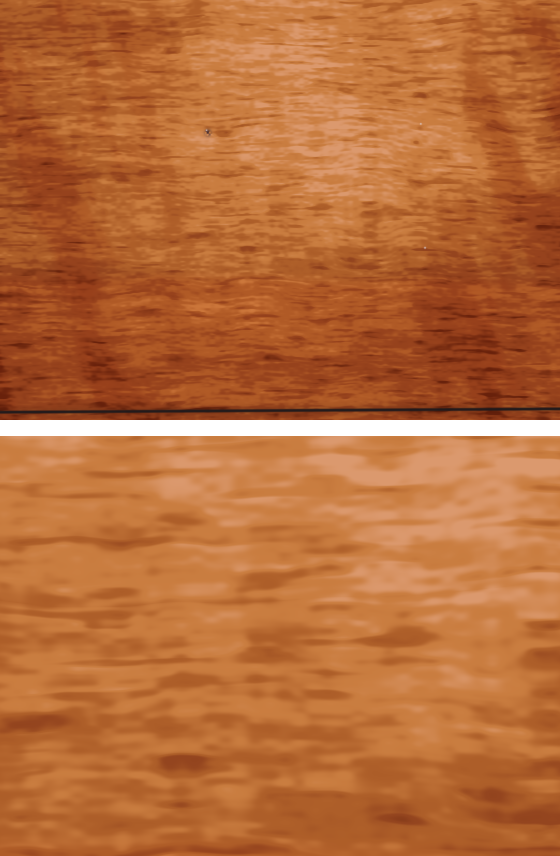
Top, the full canvas; bottom, a detail of the centre.
This texture is drawn by a WebGL 2 fragment shader. Its source:

```glsl
#version 300 es
precision highp float;

uniform vec2 u_resolution;
out vec4 fragColor;

// Wood colours, dark to pale
const vec3 SHADOW = vec3(0.40, 0.14, 0.05);
const vec3 DARK = vec3(0.58, 0.27, 0.12);
const vec3 MID = vec3(0.68, 0.37, 0.16);
const vec3 LIGHT = vec3(0.79, 0.49, 0.25);
const vec3 PALE = vec3(0.86, 0.60, 0.43);
const vec3 GROOVE = vec3(0.12, 0.10, 0.11);
const vec3 RED_TINT = vec3(1.03, 0.92, 0.87);

// Lighting, in canvas heights
const vec2 LAMP_CENTRE = vec2(0.74, 0.72);
const vec2 LAMP_SPREAD = vec2(0.64, 0.56);
const float LAMP_GAIN = 0.57;
const float AMBIENT = 0.23;
const float SHEEN_GAIN = 0.24;

// Grain: cells per canvas height along and across the fibres
const vec2 BAND_SCALE = vec2(1.3, 15.0);
const vec2 STREAK_SCALE = vec2(4.0, 58.0);
const vec2 FIBRE_SCALE = vec2(24.0, 165.0);
const vec2 PORE_SCALE = vec2(17.0, 115.0);
const vec2 FLECK_SCALE = vec2(85.0, 190.0);
const vec2 FIGURE_SCALE = vec2(11.0, 4.5);
const float GROOVE_HALF_WIDTH = 0.0032;

float hash(vec2 cell) {
    uvec2 q = uvec2(ivec2(cell)) * uvec2(1597334673u, 3812015801u);
    uint n = (q.x ^ q.y) * 1597334673u;
    n = (n ^ (n >> 15)) * 2246822519u;
    n ^= n >> 13;
    return float(n >> 8) / 16777216.0;
}

float noise(vec2 p) {
    vec2 cell = floor(p), f = fract(p);
    f = f * f * (3.0 - 2.0 * f);
    float low = mix(hash(cell), hash(cell + vec2(1, 0)), f.x);
    float high = mix(hash(cell + vec2(0, 1)), hash(cell + vec2(1, 1)), f.x);
    return mix(low, high, f.y);
}

float fbm(vec2 p) {
    float sum = 0.0, gain = 0.5;
    for (int i = 0; i < 4; i++) {
        sum += gain * noise(p);
        p = p * 2.03 + 17.0;
        gain *= 0.5;
    }
    return sum / 0.9375;
}

float spot(vec2 p, vec2 centre, vec2 radius) {
    vec2 d = (p - centre) / radius;
    return exp(-dot(d, d));
}

// Bends the fibres gently
vec2 bendFibres(vec2 p) {
    float bend = 0.040 * (noise(p * vec2(2.4, 3.0) + 5.0) - 0.5);
    bend += 0.013 * (noise(p * vec2(8.0, 13.0) + 31.0) - 0.5);
    bend += 0.004 * (noise(p * vec2(24.0, 36.0) + 73.0) - 0.5);
    return vec2(p.x, p.y + bend);
}

float grainTone(vec2 q) {
    float tone = 0.20 * (noise(q * BAND_SCALE) - 0.5);
    tone += 0.17 * (noise(q * STREAK_SCALE + 40.0) - 0.5);
    tone += 0.25 * (noise(q * FIBRE_SCALE + 90.0) - 0.5);
    tone += 0.15 * (noise(q * FLECK_SCALE + 210.0) - 0.5);
    tone -= 0.24 * smoothstep(0.62, 0.95, noise(q * PORE_SCALE + 150.0));
    return tone;
}

// Thin dark growth lines at uneven heights, fading in and out
float growthLines(vec2 q) {
    float sum = 0.0;
    for (int i = 0; i < 7; i++) {
        float k = float(i);
        float height = 0.10 + 0.125 * k + 0.07 * hash(vec2(k, 7.0));
        float d = q.y - height - 0.02 * (noise(vec2(q.x * 3.5, k * 9.0)) - 0.5);
        float fade = smoothstep(0.3, 0.75, noise(vec2(q.x * 3.0, k * 5.0 + 2.0)));
        float below = exp(-abs(d) / (d < 0.0 ? 0.003 : 0.012));
        sum += below * fade;
    }
    return sum;
}

vec3 woodRamp(float t) {
    vec3 c = mix(SHADOW, DARK, smoothstep(-0.15, 0.22, t));
    c = mix(c, MID, smoothstep(0.22, 0.46, t));
    c = mix(c, LIGHT, smoothstep(0.46, 0.72, t));
    return mix(c, PALE, smoothstep(0.72, 0.98, t));
}

void main() {
    vec2 p = gl_FragCoord.xy / u_resolution.y;
    float pixel = 1.0 / u_resolution.y;
    vec2 q = bendFibres(p);

    // Lamp pool and glossy upper edge
    float tone = AMBIENT + LAMP_GAIN * spot(p, LAMP_CENTRE, LAMP_SPREAD);
    tone += SHEEN_GAIN * smoothstep(0.68, 1.0, p.y) * spot(p, vec2(0.85, 1.0), vec2(0.52, 1.0));

    // Cross-grain figure, strongest toward the sides
    float side = smoothstep(0.15, 0.65, abs(p.x - 0.72));
    float figure = fbm(p * FIGURE_SCALE + vec2(3.0 * p.y, 12.0));
    float patches = smoothstep(0.50, 0.70, figure);
    tone += (0.5 - figure) * mix(0.22, 0.42, side) - 0.07 * patches;

    tone += grainTone(q) - 0.16 * growthLines(q);
    float lower = 1.0 - smoothstep(0.33, 0.37, q.y);
    tone -= 0.03 * lower;

    // Small knots
    float knots = spot(p, vec2(0.99, 0.661), vec2(0.009, 0.006));
    knots += 0.5 * spot(p, vec2(0.735, 0.265), vec2(0.014, 0.018));
    tone -= 0.45 * knots + 0.12 * spot(p, vec2(0.985, 0.58), vec2(0.025, 0.08));

    vec3 colour = woodRamp(tone);
    float redness = clamp(0.55 * lower + 0.5 * patches * side, 0.0, 1.0);
    colour *= mix(vec3(1.0), RED_TINT, redness);

    // Nick and dust
    float nick = spot(p, vec2(0.495, 0.684), vec2(0.007, 0.008));
    colour = mix(colour, vec3(0.28, 0.18, 0.20), nick * smoothstep(0.2, 0.6, noise(p * 190.0)));
    float dust = spot(p, vec2(1.012, 0.410), vec2(0.0025));
    dust += spot(p, vec2(1.002, 0.705), vec2(0.0022)) + spot(p, vec2(0.492, 0.690), vec2(0.002));
    colour = mix(colour, vec3(0.85, 0.80, 0.82), 0.8 * min(dust, 1.0));

    // Joint along the lower edge
    float joint = p.y - (0.0185 + 0.006 * p.x);
    colour *= 1.0 - 0.22 * exp(-abs(joint) / 0.008);
    float gap = 1.0 - smoothstep(-pixel, pixel, abs(joint) - GROOVE_HALF_WIDTH);
    colour = mix(colour, GROOVE, 0.95 * gap);

    fragColor = vec4(clamp(colour, 0.0, 1.0), 1.0);
}
```
